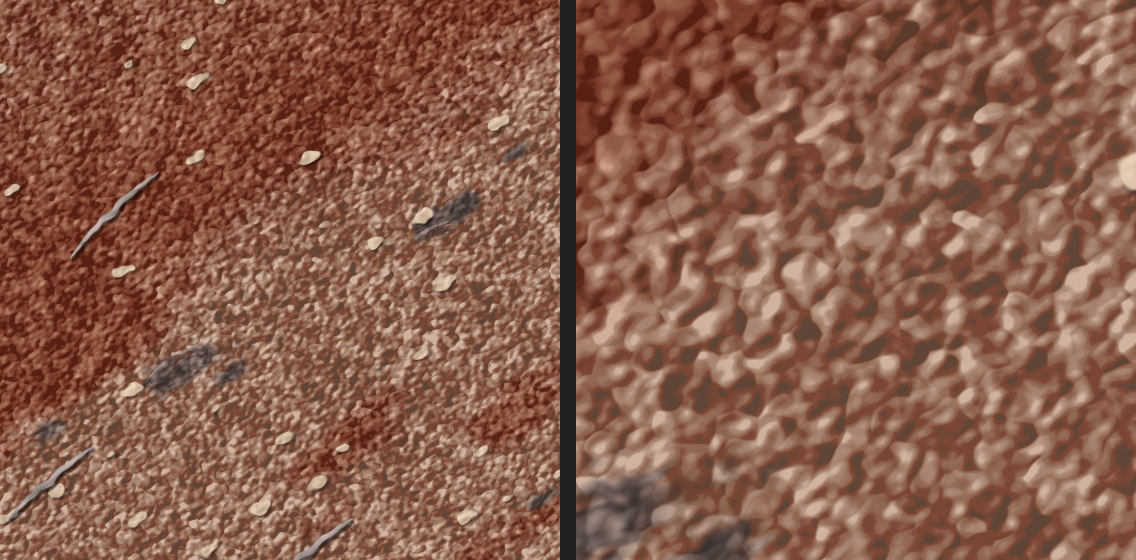
Left: the whole. Right: its middle third, enlarged.
Give the GLSL for this texture, as a WebGL 1 fragment shader.

```glsl
precision highp float;
// Gravelly red-earth hillside: soft pebbles and embossed grit set a tone that
// is looked up in an earth ramp, stained by red bands along the slope and
// strewn with pale stones, weathered sticks and a line of dark dry brush.
uniform vec2 u_resolution;

const vec2 SLOPE_DIR = vec2(0.866, 0.5);   // direction of the hillside
const vec2 LIGHT_DIR = vec2(-0.5, 0.86);
const float PEBBLES = 92.0;                // features across the canvas
const float GRIT = 125.0;
const float PEBBLE_CONTRAST = 0.62;
const float GRIT_CONTRAST = 0.62;
const float BASE_TONE = 0.605;
const float RED_DARKENING = 0.21;
const float RED_EDGE = 0.27;               // height where the red slope begins
const float BRUSH_LINE = 0.135;            // height of the main brush line
const float EDGE_SOFT = 0.002;
const float STONE_CHANCE = 0.24;
const float STICK_CHANCE = 0.28;
const float TUFT_CHANCE = 0.3;

const vec3 EARTH_DARK = vec3(0.34, 0.145, 0.09);
const vec3 EARTH_SHADOW = vec3(0.37, 0.27, 0.22);
const vec3 EARTH_BROWN = vec3(0.485, 0.275, 0.205);
const vec3 EARTH_TAN = vec3(0.57, 0.405, 0.325);
const vec3 EARTH_PINK = vec3(0.66, 0.515, 0.445);
const vec3 EARTH_PALE = vec3(0.82, 0.70, 0.63);
const vec3 RED_TINT = vec3(1.0, 0.87, 0.80);
const vec3 STONE = vec3(0.82, 0.73, 0.63);
const vec3 STICK = vec3(0.68, 0.63, 0.62);
const vec3 BRUSH_DARK = vec3(0.20, 0.18, 0.18);
const vec3 BRUSH_GREY = vec3(0.60, 0.52, 0.49);

vec2 hash2(vec2 p) {
  vec3 q = fract(p.xyx * vec3(0.1031, 0.1030, 0.0973));
  q += dot(q, q.yzx + 33.33);
  return fract((q.xx + q.yz) * q.zy);
}

float noise(vec2 p) {
  vec2 i = floor(p), f = fract(p);
  f = f * f * (3.0 - 2.0 * f);
  float low = mix(hash2(i).x, hash2(i + vec2(1.0, 0.0)).x, f.x);
  float high = mix(hash2(i + vec2(0.0, 1.0)).x, hash2(i + 1.0).x, f.x);
  return mix(low, high, f.y);
}

float fbm(vec2 p) {
  float sum = 0.0, amp = 0.53;
  for (int i = 0; i < 4; i++) {
    sum += amp * noise(p);
    p = p * 2.03 + 17.3;
    amp *= 0.5;
  }
  return sum;
}

// Rounded pebbles blended without hard seams: weighted mean of lit tones.
float pebbles(vec2 p) {
  p += 0.7 * vec2(noise(p * 0.9), noise(p * 0.9 + 41.0));
  vec2 cell = floor(p);
  float sum = 0.0, weight = 0.0001;
  for (int y = -1; y <= 1; y++) {
    for (int x = -1; x <= 1; x++) {
      vec2 id = cell + vec2(float(x), float(y));
      vec2 r = p - id - hash2(id);
      float w = exp(-9.0 * dot(r, r));
      sum += w * (hash2(id + 71.0).x + 0.45 * dot(r, LIGHT_DIR));
      weight += w;
    }
  }
  return sum / weight - 0.5 - 0.22 * (1.0 - smoothstep(0.1, 0.75, weight));
}

// Irregular grit lit from above: bright upper edges, shadowed lower ones.
float grit(vec2 p) {
  vec2 offset = 0.32 * LIGHT_DIR;
  return noise(p - offset) - noise(p + offset) + 0.5 * (noise(p * 0.8 + 53.0) - 0.5);
}

// Position relative to a jittered item in its cell; rnd.x decides presence.
vec2 scatter(vec2 p, vec2 size, float jitter, float seed, out vec2 rnd) {
  vec2 id = floor(p / size);
  rnd = hash2(id + seed);
  return p - (id + 0.5 + jitter * (hash2(id + seed + 37.0) - 0.5)) * size;
}

vec3 earthRamp(float t, vec3 darkest) {
  vec3 c = mix(darkest, EARTH_BROWN, smoothstep(0.08, 0.30, t));
  c = mix(c, EARTH_TAN, smoothstep(0.32, 0.52, t));
  c = mix(c, EARTH_PINK, smoothstep(0.52, 0.72, t));
  return mix(c, EARTH_PALE, smoothstep(0.72, 0.98, t));
}

void main() {
  vec2 uv = gl_FragCoord.xy / min(u_resolution.x, u_resolution.y);
  vec2 hill = vec2(dot(uv, SLOPE_DIR), dot(uv, vec2(-SLOPE_DIR.y, SLOPE_DIR.x)));

  // Red stain: the upper slope, plus streaks drawn out along it.
  float bands = fbm(hill * vec2(3.0, 9.0) + 5.0);
  float red = smoothstep(-0.09, 0.09, hill.y - RED_EDGE + 0.24 * (bands - 0.5));
  red *= 1.0 - 0.5 * smoothstep(0.40, 0.75, hill.y);
  red = clamp(red + 0.7 * smoothstep(0.56, 0.76, bands), 0.0, 1.0);

  // Grainy ground, with greyer shadows where the soil is not red.
  vec2 grainPos = hill * vec2(0.85, 1.1);
  float coarse = pebbles(grainPos * PEBBLES);
  float fine = grit(grainPos * GRIT + 19.0);
  float relief = PEBBLE_CONTRAST * coarse + GRIT_CONTRAST * fine;
  float tone = BASE_TONE + relief * (1.0 - 0.2 * red) - RED_DARKENING * red;
  tone += 0.25 * (fbm(uv * 14.0) - 0.5);
  vec3 darkest = mix(EARTH_SHADOW, EARTH_DARK, smoothstep(0.0, 0.5, red));
  vec3 color = earthRamp(tone, darkest) * mix(vec3(1.0), RED_TINT, red);

  // Dry brush: a broken line and loose tufts, both made of fine strands.
  vec2 rnd;
  float brush = exp(-pow((hill.y - BRUSH_LINE) / 0.028, 2.0));
  brush *= smoothstep(0.36, 0.66, noise(hill * vec2(9.0, 5.0) + 3.0));
  vec2 q = scatter(hill, vec2(0.34, 0.24), 0.4, 11.0, rnd) / vec2(0.036, 0.016);
  brush = max(brush, step(rnd.x, TUFT_CHANCE) * exp(-dot(q, q)));
  float strands = noise(hill * vec2(34.0, 135.0) + 3.0 * noise(uv * 24.0));
  float cover = smoothstep(0.15, 0.85, brush + 0.9 * (strands - 0.5) * smoothstep(0.0, 0.3, brush));
  float strandTone = clamp(strands * strands + 0.7 * relief, 0.0, 1.0);
  color = mix(color, mix(BRUSH_DARK, BRUSH_GREY, strandTone), 0.85 * cover);

  // Pale stones with a shadow on the lower side.
  q = scatter(hill, vec2(0.1), 0.4, 23.0, rnd);
  float radius = mix(0.005, 0.012, rnd.y);
  float lumps = 0.011 * (noise(uv * 75.0) - 0.5);
  vec2 stretch = vec2(0.6, 1.15);
  float stone = length(q * stretch) - radius + lumps;
  float shade = length((q + vec2(-0.002, 0.005)) * stretch) - radius + lumps;
  float present = step(rnd.x, STONE_CHANCE);
  color *= 1.0 - 0.35 * present * (1.0 - smoothstep(-0.003, 0.004, shade));
  color = mix(color, STONE + 0.2 * fine, present * (1.0 - smoothstep(-EDGE_SOFT, EDGE_SOFT, stone)));

  // Bent, tapering sticks.
  q = scatter(hill, vec2(0.32, 0.18), 0.2, 57.0, rnd);
  float reach = mix(0.05, 0.11, rnd.y);
  q.y -= (rnd.y - 0.4) * 0.45 * q.x + 1.3 * q.x * q.x * (0.5 - rnd.y) + 0.006 * (noise(q.xx * 40.0) - 0.5);
  float halfWidth = 0.006 * sqrt(max(0.0, 1.0 - abs(q.x) / reach));
  present = step(rnd.x, STICK_CHANCE) * (1.0 - smoothstep(reach - 0.006, reach, abs(q.x)));
  color *= 1.0 - 0.5 * present * (1.0 - smoothstep(0.0, 0.005, abs(q.y + 0.005) - halfWidth));
  float wood = present * (1.0 - smoothstep(-EDGE_SOFT, EDGE_SOFT, abs(q.y) - halfWidth));
  color = mix(color, STICK * (0.75 + 0.4 * strands + 18.0 * q.y), wood);

  gl_FragColor = vec4(clamp(color, 0.0, 1.0), 1.0);
}
```
